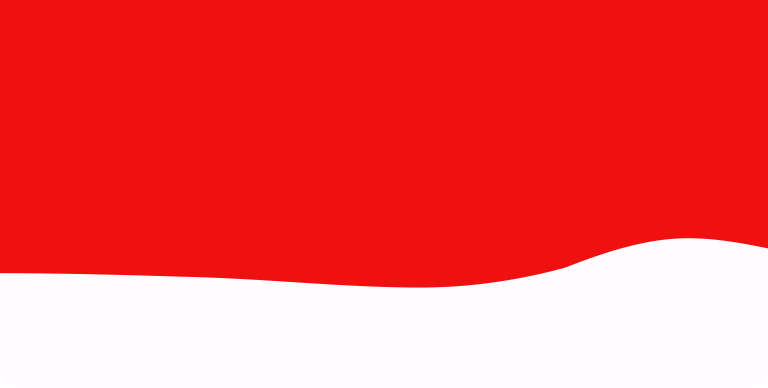
Reproduce this background procedurally as a Shadertoy shader.

```glsl
// Flat red field above a pale, gently rolling wave with rounded lower corners.

const vec3 RED = vec3(0.945, 0.063, 0.063);
const vec3 PALE = vec3(1.0, 0.984, 0.996);
const vec3 PAGE = vec3(1.0);
const float CORNER_RADIUS = 0.052;

// Cubic curve through points a and b with the given end slopes
float hermite(float x, vec2 a, vec2 b, float slopeA, float slopeB) {
    float span = b.x - a.x;
    float t = (x - a.x) / span;
    float s = 1.0 - t;
    float ends = mix(a.y, b.y, t * t * (3.0 - 2.0 * t));
    return ends + span * t * s * (s * slopeA - t * slopeB);
}

// Height of the crest line; both axes run from 0 to 1
float waveHeight(float x) {
    vec2 left = vec2(0.0, 0.2959);
    vec2 slope = vec2(0.2604, 0.2855);
    vec2 trough = vec2(0.5469, 0.2589);
    vec2 kink = vec2(0.7357, 0.3101);
    vec2 crest = vec2(0.8958, 0.3860);
    vec2 right = vec2(1.0, 0.3597);

    if (x < slope.x) return hermite(x, left, slope, 0.0, -0.06);
    if (x < trough.x) return hermite(x, slope, trough, -0.06, 0.0);
    if (x < kink.x) return hermite(x, trough, kink, 0.0, 0.536);
    if (x < crest.x) return hermite(x, kink, crest, 0.774, 0.0);
    return hermite(x, crest, right, 0.0, -0.417);
}

// Signed distance to a panel rounded at its two lower corners
float panelDistance(vec2 p, float width, float radius) {
    float side = abs(p.x - 0.5 * width) - 0.5 * width;
    vec2 q = vec2(side, -p.y) + radius;
    return length(max(q, 0.0)) + min(max(q.x, q.y), 0.0) - radius;
}

// Coverage of the inside of a signed distance, one pixel soft
float coverage(float dist, float pixel) {
    return clamp(0.5 - dist / pixel, 0.0, 1.0);
}

void mainImage(out vec4 fragColor, in vec2 fragCoord) {
    vec2 uv = fragCoord / iResolution.xy;
    float pixel = 1.0 / iResolution.y;
    float aspect = iResolution.x / iResolution.y;

    // Pale panel over the page
    float panel = panelDistance(vec2(uv.x * aspect, uv.y), aspect, CORNER_RADIUS);
    vec3 lower = mix(PAGE, PALE, coverage(panel, pixel));

    // Red field down to the crest line
    float wave = uv.y - waveHeight(uv.x);
    vec3 color = mix(RED, lower, coverage(wave, pixel));

    fragColor = vec4(color, 1.0);
}
```
